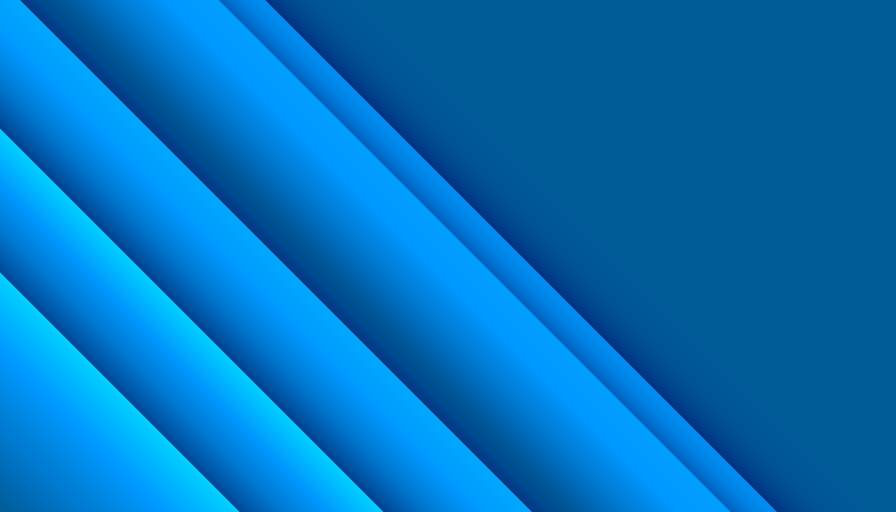
A Shadertoy shader for this background:

```glsl
// Overlapping diagonal sheets in blue, stacked toward the lower left corner.
// Each sheet has a bright rim that fades inward through a colour ramp,
// and casts a soft navy shadow on the sheet beneath it.

#define SHEETS 5
#define SHADOW_WIDTH 0.052
#define RIM_END 0.33
#define MID_END 0.75
#define BACKDROP vec3(0.00, 0.36, 0.60)
#define NAVY vec3(0.00, 0.16, 0.49)
#define DEEP vec3(0.00, 0.37, 0.61)
#define MID vec3(0.00, 0.45, 0.77)
#define AZURE vec3(0.00, 0.60, 1.00)
#define CYAN vec3(0.00, 0.86, 1.00)

// Per sheet, from the bottom of the stack to the top, in canvas heights
const float edgePos[SHEETS] = float[](1.518, 1.427, 1.039, 0.749, 0.468);
const float fadeLength[SHEETS] = float[](0.50, 0.31, 0.33, 0.33, 0.45);
const float rimGlow[SHEETS] = float[](0.0, 0.08, 0.25, 0.85, 0.85);
const float shadowStrength[SHEETS] = float[](0.85, 0.55, 0.80, 0.65, 0.60);

// Colour from the rim (u = 0) to the far side (u = 1) of a sheet
vec3 sheetRamp(float u, float glow) {
    vec3 color = mix(mix(AZURE, CYAN, glow), AZURE, clamp(u / RIM_END, 0.0, 1.0));
    color = mix(color, MID, clamp((u - RIM_END) / (MID_END - RIM_END), 0.0, 1.0));
    return mix(color, DEEP, clamp((u - MID_END) / (1.0 - MID_END), 0.0, 1.0));
}

void mainImage(out vec4 fragColor, in vec2 fragCoord) {
    vec2 pos = fragCoord / iResolution.y;
    float diagonal = pos.x + pos.y;
    float edgeBlur = 1.414 / iResolution.y;

    vec3 color = BACKDROP;
    for (int i = 0; i < SHEETS; i++) {
        float inside = edgePos[i] - diagonal;

        // Shadow falling on whatever lies below
        float shadow = shadowStrength[i] * exp(-max(-inside, 0.0) / SHADOW_WIDTH);
        color = mix(color, NAVY, shadow);

        // The sheet itself, with a smoothed edge
        vec3 sheet = sheetRamp(max(inside, 0.0) / fadeLength[i], rimGlow[i]);
        color = mix(color, sheet, clamp(inside / edgeBlur + 0.5, 0.0, 1.0));
    }

    fragColor = vec4(color, 1.0);
}
```
